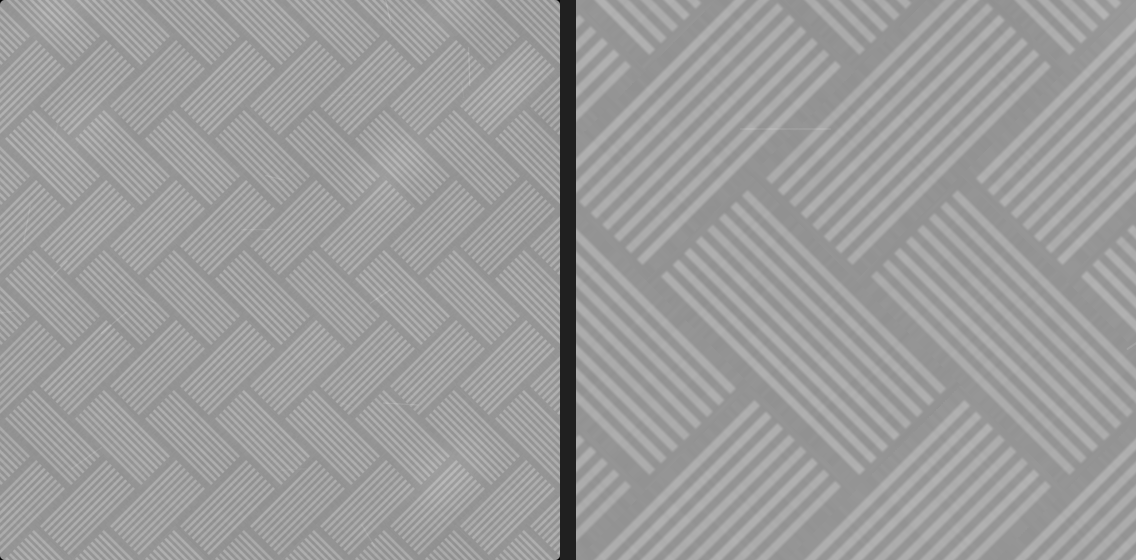
Left: the whole. Right: its middle third, enlarged.
A WebGL 1 fragment shader for this pattern:

```glsl
precision highp float;
// Grey diagonal herringbone of ribbed metal blocks with polished spots and scratches.

#define REPEATS 8.0        // zigzags across the canvas
#define RIBS 8.0           // ribs on each block
#define RIB_PITCH 0.110    // in block widths
#define RIB_WIDTH 0.054
#define END_GAP 0.055      // from rib end to block end
#define GROUND_GREY 0.577
#define RIB_GREY 0.676
#define BRUSHING 0.018
#define POLISH 0.060
#define SCRATCH 0.055
#define CORNER 0.010       // radius of the sheet corners

uniform vec2 u_resolution;

float hash(vec2 p) {
  vec3 q = fract(vec3(p.xyx) * 0.1031);
  q += dot(q, q.yzx + 33.33);
  return fract((q.x + q.y) * q.z);
}

float noise(vec2 p) {
  vec2 i = floor(p), f = fract(p);
  f = f * f * (3.0 - 2.0 * f);
  float low = mix(hash(i), hash(i + vec2(1.0, 0.0)), f.x);
  float high = mix(hash(i + vec2(0.0, 1.0)), hash(i + vec2(1.0)), f.x);
  return mix(low, high, f.y);
}

float segmentDistance(vec2 p, vec2 center, vec2 halfSpan) {
  vec2 d = p - center;
  float t = clamp(dot(d, halfSpan) / dot(halfSpan, halfSpan), -1.0, 1.0);
  return length(d - halfSpan * t);
}

// Returns position along (0..2) and across (0..1) a block, then the block id.
vec4 herringbone(vec2 g) {
  vec2 cell = floor(g), f = fract(g);
  float step4 = mod(cell.x + cell.y, 4.0);
  if (step4 < 2.0) return vec4(step4 + f.x, f.y, cell - vec2(step4, 0.0));
  float part = step4 - 2.0;
  return vec4(part + f.y, f.x, cell - vec2(0.0, part) + 57.0);
}

float ribMask(vec2 local, float soft) {
  float a = (local.y - 0.5) / RIB_PITCH + 0.5 * RIBS;
  float offset = abs(fract(a) - 0.5) * RIB_PITCH;
  float side = 1.0 - smoothstep(-soft, soft, offset - 0.5 * RIB_WIDTH);
  float ends = smoothstep(-soft, soft, 1.0 - END_GAP - abs(local.x - 1.0));
  return side * ends * step(0.0, a) * step(a, RIBS);
}

// Broad bright spots rubbed into the surface.
float polishedSpots(vec2 p) {
  float sum = 0.0;
  for (int i = 0; i < 6; i++) {
    float k = float(i) * 7.0 + 3.0;
    vec2 d = p - vec2(hash(vec2(k, 1.0)), hash(vec2(k, 2.0)));
    d = vec2(d.x + d.y, d.y - d.x) * 0.7071;
    d /= vec2(0.075, 0.045);
    sum += exp(-dot(d, d)) * mix(0.4, 1.0, hash(vec2(k, 3.0)));
  }
  return sum;
}

// Short hairline marks of random direction.
float scratches(vec2 p, float pixel) {
  float sum = 0.0;
  for (int i = 0; i < 24; i++) {
    float k = float(i) * 5.0 + 11.0;
    vec2 center = vec2(hash(vec2(k, 4.0)), hash(vec2(k, 5.0)));
    float angle = 6.2832 * hash(vec2(k, 6.0));
    float reach = mix(0.008, 0.035, hash(vec2(k, 7.0)));
    float d = segmentDistance(p, center, reach * vec2(cos(angle), sin(angle)));
    float line = 1.0 - smoothstep(0.0003, 0.0003 + pixel, d);
    sum += line * hash(vec2(k, 8.0));
  }
  return min(sum, 1.0);
}

void main() {
  float pixel = 1.0 / u_resolution.y;
  vec2 p = gl_FragCoord.xy * pixel;
  vec2 sheet = u_resolution * pixel;

  // Diagonal grid measured in block widths.
  vec2 g = vec2(p.x + p.y, p.y - p.x) * REPEATS;
  vec4 block = herringbone(g);
  float soft = max(0.014, 0.7 * pixel * REPEATS * 1.4142);

  // Ribs, each a little brighter or duller than the next.
  float rib = ribMask(block.xy, soft);
  float ribId = floor((block.y - 0.5) / RIB_PITCH + 0.5 * RIBS);
  float wear = hash(block.zw + 200.0 + ribId * 13.0) - 0.5;
  float grey = mix(GROUND_GREY, RIB_GREY + 0.018 * wear, rib);

  // Fine brushing across the blocks and slow unevenness.
  vec2 grain = vec2(block.x * 38.0, block.y * 4.0) + block.zw * 9.0 + 400.0;
  grey += BRUSHING * (noise(grain) - 0.5);
  grey += 0.014 * (noise(p * 5.0 + 20.0) - 0.5);
  grey += 0.010 * (hash(block.zw + 100.0) - 0.5);
  grey += POLISH * polishedSpots(p) + SCRATCH * scratches(p, pixel);

  // Dark rounded corners of the sheet.
  vec2 q = abs(p - 0.5 * sheet) - 0.5 * sheet + CORNER;
  float outside = length(max(q, 0.0)) - CORNER;
  grey *= 1.0 - smoothstep(-0.5 * pixel, pixel, outside);
  gl_FragColor = vec4(vec3(grey), 1.0);
}
```
